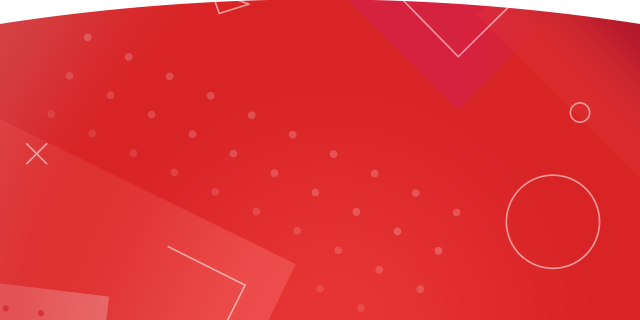
Reproduce this background procedurally as a Shadertoy shader.

```glsl
float fill(float d) {
    return clamp(0.5 - d * iResolution.y, 0.0, 1.0);
}

float segment(vec2 p, vec2 a, vec2 b) {
    vec2 ab = b - a;
    return length(p - a - ab * clamp(dot(p - a, ab) / dot(ab, ab), 0.0, 1.0));
}

float ring(vec2 p, vec2 center, float radius) {
    return abs(length(p - center) - radius);
}

// Coordinates relative to a corner, with the x axis along a unit direction
vec2 cornerSpace(vec2 p, vec2 corner, vec2 along) {
    vec2 q = p - corner;
    return vec2(dot(q, along), dot(q, vec2(-along.y, along.x)));
}

vec3 background(vec2 p) {
    float r = length(p - vec2(1.04, -0.03));
    vec3 color = mix(vec3(0.905, 0.205, 0.205), vec3(0.85, 0.14, 0.15), smoothstep(0.0, 0.92, r));
    float haze = smoothstep(0.9, 1.4, r) * smoothstep(0.75, 0.0, p.x);
    return mix(color, vec3(0.83, 0.25, 0.26), haze);
}

// Rows of fading dots on a tilted grid
float dotField(vec2 p) {
    vec2 spacing = vec2(0.1418, 0.1326);
    vec2 q = cornerSpace(p, vec2(0.274, 0.883), vec2(0.9035, -0.4286)) * vec2(1.0, -1.0);
    vec2 cell = round(q / spacing);
    float first = cell.y > 2.5 ? 7.0 : 0.0;
    bool inside = cell.x >= first && cell.x <= 9.0 && cell.y >= 0.0 && cell.y <= 3.0;
    float alpha = 0.19 - 0.045 * cell.y + 0.008 * cell.x * min(cell.y, 1.0);
    return inside ? alpha * fill(length(q - cell * spacing) - 0.012) : 0.0;
}

// Distance to all the thin outlines
float outlines(vec2 p) {
    // Chevron at the top
    vec2 tip = vec2(1.432, 0.823);
    float d = min(segment(p, tip, tip + vec2(-0.22, 0.225)),
                  segment(p, tip, tip + vec2(0.22, 0.217)));

    // Bent line inside the large panel
    vec2 bend = vec2(0.766, 0.109);
    d = min(d, segment(p, vec2(0.526, 0.229), bend));
    d = min(d, segment(p, bend, vec2(0.706, -0.011)));

    // Cropped quadrilateral
    vec2 low = vec2(0.685, 0.958), side = vec2(0.778, 0.987);
    d = min(d, segment(p, low, vec2(0.667, 1.01)));
    d = min(d, segment(p, low, side));
    d = min(d, segment(p, side, vec2(0.715, 1.01)));

    // Cross
    vec2 q = abs(p - vec2(0.1146, 0.5195));
    d = min(d, segment(q, vec2(0.0), vec2(0.031)));

    // Circles
    d = min(d, ring(p, vec2(1.8125, 0.6484), 0.030));
    return min(d, ring(p, vec2(1.728, 0.307), 0.1455));
}

void mainImage(out vec4 fragColor, in vec2 fragCoord) {
    vec2 p = fragCoord / iResolution.y;
    vec3 color = background(p);

    // Magenta diamond
    vec2 q = p - vec2(1.432, 0.656);
    float diamond = fill((abs(q.x) - q.y) * 0.7071);
    color = mix(color, vec3(0.835, 0.13, 0.26), diamond * mix(0.85, 0.25, smoothstep(0.0, 0.3, q.x)));

    // Crimson panel in the upper right
    q = cornerSpace(p, vec2(1.49, 0.953), vec2(0.7071, -0.7071));
    float shade = smoothstep(0.0, 0.36, q.y);
    vec3 crimson = mix(vec3(0.87, 0.22, 0.23), vec3(0.69, 0.09, 0.17), shade);
    color = mix(color, crimson, fill(max(-q.x, -q.y)) * mix(0.35, 0.95, shade));

    // Large tilted panel
    q = cornerSpace(p, vec2(0.9245, 0.1745), vec2(0.898, -0.440));
    float glow = mix(0.25, 0.65, smoothstep(-0.65, 0.0, q.x));
    color = mix(color, vec3(0.94, 0.36, 0.35), fill(max(q.x, q.y)) * glow);

    // Small panel with its own dots
    q = cornerSpace(p, vec2(0.341, 0.073), vec2(0.9926, -0.121));
    vec3 pink = mix(vec3(0.89, 0.32, 0.33), vec3(0.91, 0.40, 0.40), smoothstep(-0.34, 0.0, q.x));
    color = mix(color, pink, fill(max(q.x, q.y)));
    for (int i = 0; i < 2; i++) {
        vec2 center = vec2(0.018, 0.036) + float(i) * vec2(0.110, -0.015);
        color = mix(color, vec3(0.83, 0.20, 0.23), fill(length(p - center) - 0.0095));
    }

    color = mix(color, vec3(1.0), dotField(p));
    color = mix(color, vec3(1.0), 0.53 * fill(outlines(p) - 0.0026));

    // White above the curved top edge
    float dome = length(p - vec2(1.0, -5.545)) - 6.547;
    fragColor = vec4(mix(vec3(1.0), color, fill(dome)), 1.0);
}
```
